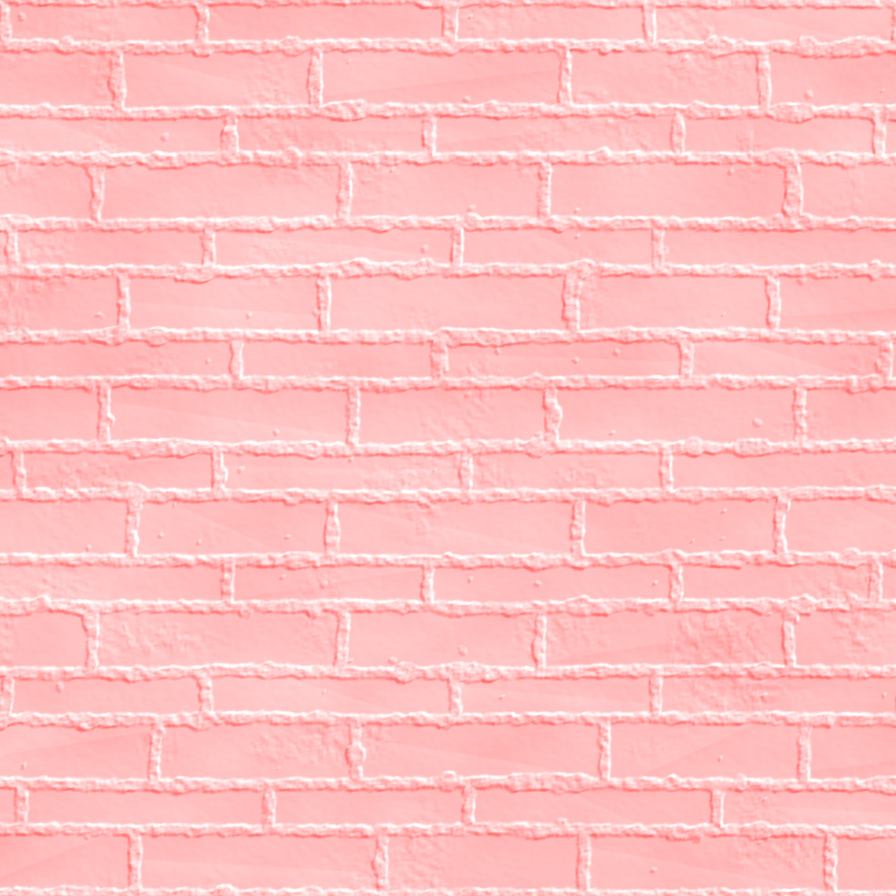
A Shadertoy shader for this texture:

```glsl
struct Brick { float edge; vec2 id; vec2 local; };

float hash(vec2 p) {
    vec3 q = fract(vec3(p.xyx) * 0.1031);
    q += dot(q, q.yzx + 33.33);
    return fract((q.x + q.y) * q.z);
}

float noise(vec2 p) {
    vec2 i = floor(p), f = fract(p);
    f = f * f * (3.0 - 2.0 * f);
    return mix(mix(hash(i), hash(i + vec2(1, 0)), f.x),
               mix(hash(i + vec2(0, 1)), hash(i + vec2(1, 1)), f.x), f.y);
}

float fbm(vec2 p) {
    float sum = 0.0, amp = 0.55;
    for (int i = 0; i < 3; i++) {
        sum += amp * noise(p);
        p = p * 2.03 + 17.0;
        amp *= 0.5;
    }
    return sum;
}

// One unit of p holds a thin and a thick course; p.y runs downward
Brick brickAt(vec2 p) {
    p.y += 0.04 * (noise(p * vec2(0.9, 1.3) + 5.0) - 0.5);
    p.x += 0.04 * (noise(p * vec2(0.8, 2.5) + 31.0) - 0.5);

    // Courses
    float f = fract(p.y), thick = step(0.417, f);
    float row = mod(2.0 * floor(p.y) + thick, 16.0);
    float dy = min(min(f, 1.0 - f), abs(f - 0.417));

    // Short and long bricks alternate, each course shifted a quarter period
    float start = mod(row, 4.0) + 0.03 + 0.016 * mod(row, 10.0) + 0.31 * step(13.0, row);
    float x = (p.x - start) / 4.0, c = fract(x), isLong = step(0.445, c);
    float dx = 4.0 * min(min(c, 1.0 - c), abs(c - 0.445));

    vec2 local = vec2(4.0 * (c - mix(0.222, 0.722, isLong)), f - mix(0.208, 0.708, thick));
    return Brick(min(dx, dy), vec2(2.0 * floor(x) + isLong + 40.0, row), local);
}

// Raised rough mortar, worn brick faces and scattered nubs
float height(vec2 p) {
    float grit = fbm(p * vec2(15.0, 18.0)) - 0.48;
    float lump = smoothstep(0.68, 0.92, noise(p * vec2(5.0, 4.0) + 9.0));
    float ragged = fbm(p * 13.0 + 50.0) - 0.48;
    float edge = brickAt(p).edge + 0.05 * ragged - 0.04 * lump;
    float mortar = smoothstep(0.064, 0.03, edge);

    // Flaked patches on otherwise smooth faces
    float scuff = smoothstep(0.62, 0.85, noise(p * 2.1 + 3.0));
    float flake = smoothstep(0.56, 0.7, fbm(p * vec2(9.0, 7.0) + 120.0));
    float face = (0.13 + 0.45 * scuff) * grit + 0.22 * scuff * flake;

    vec2 cell = floor(p * 3.0);
    vec2 center = 0.3 + 0.4 * vec2(hash(cell + 7.0), hash(cell + 19.0));
    float radius = mix(0.05, 0.13, hash(cell + 43.0));
    float nub = smoothstep(radius, radius * 0.4, length(fract(p * 3.0) - center + 0.2 * grit));
    nub *= step(0.85, hash(cell + 71.0));

    return max(mix(face, 0.7 + 1.5 * grit, mortar), 0.4 * nub + face);
}

// Soft diagonal trowel mark with one crisp side, on some bricks
float crease(Brick b) {
    float seed = hash(b.id + 11.0);
    float slope = mix(-0.5, 0.5, hash(b.id + 23.0));
    float side = b.local.y - slope * b.local.x + 0.2 * (seed - 0.75);
    float mark = smoothstep(-0.012, 0.012, side) * exp(-7.0 * max(side, 0.0));
    return mark * step(0.45, seed) * sign(slope);
}

vec3 wall(vec2 p) {
    Brick b = brickAt(p);
    vec2 toLight = vec2(0.012, -0.013);
    float relief = height(p - toLight) - height(p + toLight);
    float tone = 0.742 + relief * (relief > 0.0 ? 0.27 : 0.3);
    tone += 0.035 * smoothstep(0.07, 0.03, b.edge);
    tone += 0.035 * crease(b) * smoothstep(0.05, 0.09, b.edge);

    // Broad shading: uneven faces, lighter toward the foot of each brick
    tone += 0.07 * (noise(p * vec2(0.9, 1.5) + 80.0) - 0.5);
    tone += 0.04 * (noise(p * vec2(2.5, 4.0) + 60.0) - 0.5);
    tone += 0.05 * b.local.y;
    return vec3(1.0, vec2(clamp(tone, 0.46, 0.99)));
}

void mainImage(out vec4 fragColor, in vec2 fragCoord) {
    vec3 color = vec3(0.0);
    // Four samples per pixel
    for (int i = 0; i < 4; i++) {
        vec2 offset = vec2(i % 2, i / 2) * 0.5 - 0.25;
        vec2 uv = (fragCoord + offset) / iResolution.xy;
        color += wall(8.0 * vec2(uv.x, 1.0 - uv.y));
    }
    fragColor = vec4(color / 4.0, 1.0);
}
```
